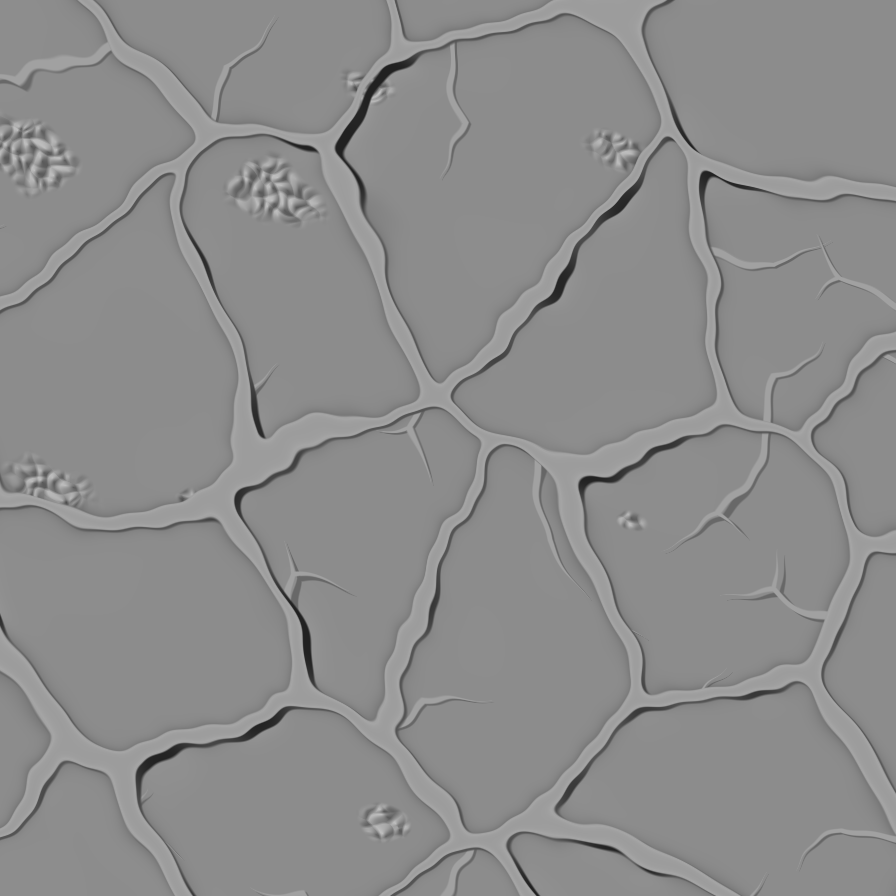
Reproduce this texture map procedurally as a WebGL 1 fragment shader.

```glsl
precision highp float;
uniform vec2 u_resolution;

#define CELLS 3.7
#define CRACK_WIDTH 0.032
#define CRACK_VARY 0.018
#define HAIR_CHANCE 0.22
#define SHADOW_REACH 0.040
#define PATCH_CHANCE 0.50
#define PATCH_GRAIN 18.0
#define PLATE_GREY 0.55
#define BAND_GREY 0.612
#define THIN_SHADE 0.33
#define DEEP_SHADE 0.13
#define GRID_TURN 0.44

vec2 hash2(vec2 p) {
  vec2 q = vec2(dot(p, vec2(127.1, 311.7)), dot(p, vec2(269.5, 183.3)));
  return fract(sin(q) * 43758.55);
}

// Layered sines, roughly -1 to 1
float wave(vec2 p) {
  return 0.5 * sin(p.x * 2.3 + 1.7 * sin(p.y * 1.9))
       + 0.3 * sin(p.y * 4.1 - p.x * 2.7 + 1.3)
       + 0.2 * sin(p.x * 7.3 + p.y * 5.9 + 2.1);
}

// Turns the cell grid off the axes and bends it
vec2 warp(vec2 p) {
  float c = cos(GRID_TURN), s = sin(GRID_TURN);
  vec2 q = vec2(c * p.x + s * p.y, c * p.y - s * p.x);
  return q + 0.07 * vec2(wave(p * 1.4 + 3.1), wave(p.yx * 1.5 + 7.7))
           + 0.026 * vec2(wave(p.yx * 4.3), wave(p * 4.7 + 5.0));
}

vec2 seed(vec2 id) { return id + 0.5 + 0.80 * (hash2(id) - 0.5); }

float smoothMin(float a, float b, float k) {
  float h = max(k - abs(a - b), 0.0) / k;
  return min(a, b) - h * h * k * 0.25;
}

// Distance from the origin to a tapering stroke
float taper(vec2 a, vec2 b, float wa, float wb) {
  vec2 ab = b - a;
  float t = clamp(-dot(a, ab) / dot(ab, ab), 0.0, 1.0);
  return length(a + ab * t) - mix(wa, wb, t);
}

// x: distance to the wide cracks, y: distance to the hairlines
vec2 cracks(vec2 pos) {
  vec2 p = warp(pos), home = floor(p), near = vec2(9.0);
  for (int j = -1; j <= 1; j++)
    for (int i = -1; i <= 1; i++) {
      vec2 id = floor(p) + vec2(i, j), r = seed(id) - p;
      if (dot(r, r) < dot(near, near)) { near = r; home = id; }
    }
  float edge = 2.0, hair = 2.0;
  for (int j = -2; j <= 2; j++)
    for (int i = -2; i <= 2; i++) {
      if (i == 0 && j == 0) continue;
      vec2 id = home + vec2(i, j), r = seed(id) - p, root = 0.5 * (near + r);
      edge = smoothMin(edge, dot(root, normalize(r - near)), 0.06);
      // Forked hairline growing from the border into the plate
      vec2 h = hash2(home * 3.7 + id * 1.9 + 11.0);
      if (h.x < HAIR_CHANCE && abs(float(i)) < 1.5 && abs(float(j)) < 1.5) {
        vec2 k = hash2(h * 91.0) - 0.5;
        vec2 knee = mix(root, near, 0.35 + 0.3 * h.y) + 0.22 * k;
        vec2 inward = normalize(near - root), side = vec2(-inward.y, inward.x);
        float turn = k.x < 0.0 ? -1.0 : 1.0;
        hair = min(hair, taper(root, knee, 0.015, 0.011));
        hair = min(hair, taper(knee, knee + 0.20 * inward + 0.16 * turn * side, 0.011, -0.001));
        if (k.y > 0.0)
          hair = min(hair, taper(knee, knee + 0.05 * inward - 0.13 * turn * side, 0.010, -0.001));
      }
    }
  return vec2(edge - CRACK_WIDTH - CRACK_VARY * wave(pos * 1.7 + 4.0), hair);
}

// Small cellular bumps
float bumps(vec2 p) {
  float d = 1.0;
  for (int j = -1; j <= 1; j++)
    for (int i = -1; i <= 1; i++)
      d = min(d, length(seed(floor(p) + vec2(i, j)) - p));
  return d;
}

// Scattered rough spots of mixed size
float patchMask(vec2 p) {
  float m = 0.0;
  for (int j = -1; j <= 1; j++)
    for (int i = -1; i <= 1; i++) {
      vec2 id = floor(p) + vec2(i, j), h = hash2(id + 31.0);
      vec2 d = p - id - hash2(id + 57.0);
      d = vec2(d.x + 0.4 * d.y, d.y * 1.4);
      float r = mix(0.05, 0.27, h.y) * (1.0 + 0.35 * wave(p * 6.0));
      if (h.x < PATCH_CHANCE) m = max(m, 1.0 - smoothstep(0.5, 1.0, length(d) / r));
    }
  return m;
}

void main() {
  vec2 p = gl_FragCoord.xy / u_resolution.y * CELLS + vec2(2.3, 5.1);
  float soft = max(0.004, 0.65 * CELLS / u_resolution.y);
  vec2 lightDir = vec2(-0.8, 0.6);
  float heavy = smoothstep(0.0, 0.7, wave(p * 1.6 + 9.0));
  vec2 d = cracks(p);
  vec2 lit = cracks(p + lightDir * SHADOW_REACH * mix(0.30, 1.0, heavy));
  float band = 1.0 - smoothstep(-soft, soft, d.x);
  float hair = 1.0 - smoothstep(-soft, soft, d.y);

  // Plate with a narrow dim border and a faint glow past deep shadows
  float grey = PLATE_GREY + 0.002 * wave(p * 1.3);
  grey -= 0.09 * exp(-max(d.x, 0.0) * 48.0);
  grey += 0.05 * heavy * exp(-max(lit.x, 0.0) * 24.0);

  // Embossed rough patches
  vec2 q = p * PATCH_GRAIN + 0.5 * vec2(wave(p * 9.0), wave(p.yx * 8.0));
  grey += 0.55 * patchMask(p) * (bumps(q + 0.35 * lightDir) - bumps(q));

  // Shadows on the lower right of each crack, then the raised bands
  float shade = 1.0 - smoothstep(-soft, 2.0 * soft, lit.x);
  float hairShade = 1.0 - smoothstep(-soft, soft, lit.y);
  grey = mix(grey, 0.37, 0.8 * hairShade);
  grey = mix(grey, 0.63, hair);
  grey = mix(grey, mix(THIN_SHADE, DEEP_SHADE, heavy), shade);
  float rim = 0.035 * exp(-abs(d.x + 0.008) * 120.0);
  grey = mix(grey, BAND_GREY + rim, band);
  gl_FragColor = vec4(vec3(grey), 1.0);
}
```
